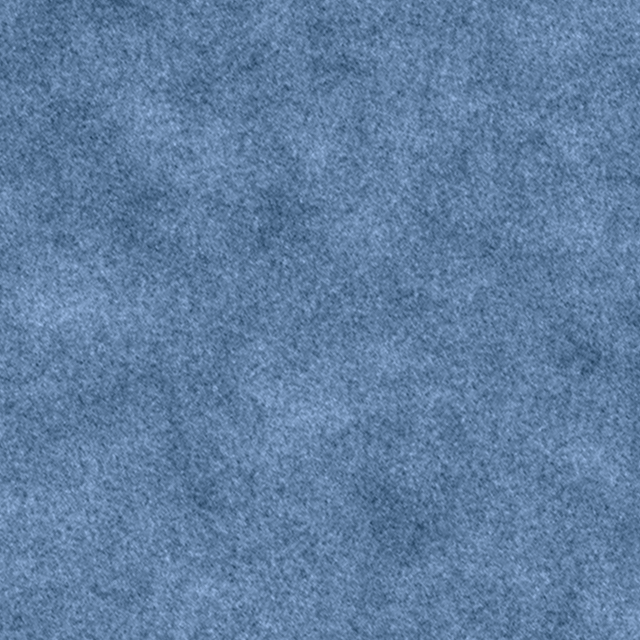
Reproduce this texture procedurally as a WebGL 1 fragment shader.

```glsl
precision highp float;
// Brushed denim-blue cloth: soft axis-aligned mottling under a fine diagonal grain.

uniform vec2 u_resolution;

const vec3 DEEP_BLUE = vec3(0.27, 0.39, 0.52);
const vec3 PALE_BLUE = vec3(0.48, 0.60, 0.75);

const float BASE_TONE = 0.475;
const float MOTTLE_STRENGTH = 0.80;
const float GRAIN_STRENGTH = 1.22;
const float FLECK_STRENGTH = 0.07;
const float FRAY = 0.003;                    // raggedness of the patch edges
const float GRAIN_TILT = 0.85;               // radians
const vec2 GRAIN_CELLS = vec2(190.0, 360.0); // along and across a fibre
const float FLECK_CELLS = 120.0;

// Random point (xy) and tone (z) of a cell.
vec3 hash3(vec2 cell) {
  vec3 p = fract(cell.xyx * vec3(0.1031, 0.1030, 0.0973));
  p += dot(p, p.yxz + 33.33);
  return fract((p.xxy + p.yzz) * p.zyx);
}

// Cellular noise: soft boxy spots of random tone, one per cell, around zero.
float spots(vec2 p, float seed) {
  vec2 cell = floor(p);
  vec2 local = p - cell;
  float sum = 0.0;
  for (int y = -1; y <= 1; y++) {
    for (int x = -1; x <= 1; x++) {
      vec2 offset = vec2(float(x), float(y));
      vec3 rnd = hash3(cell + offset + seed);
      vec2 d = offset + rnd.xy - local;
      vec2 fall = max(1.0 - d * d, 0.0);
      fall *= fall;
      sum += (2.0 * rnd.z - 1.0) * fall.x * fall.y;
    }
  }
  return sum;
}

vec2 rotate(vec2 p, float angle) {
  float c = cos(angle), s = sin(angle);
  return vec2(c * p.x + s * p.y, c * p.y - s * p.x);
}

// Broad clouds, horizontal drags, vertical drags and small smudges.
float mottle(vec2 p) {
  return 0.12 * spots(p * vec2(4.0, 5.0), 17.0)
       + 0.16 * spots(p * vec2(7.0, 14.0), 53.0)
       + 0.16 * spots(p * vec2(17.0, 9.0), 91.0)
       + 0.16 * spots(p * vec2(15.0, 36.0), 137.0)
       + 0.13 * spots(p * vec2(48.0, 24.0), 211.0);
}

// Short fibres crossing on two diagonals, one of them stronger.
float grain(vec2 p) {
  return 0.36 * spots(rotate(p, -GRAIN_TILT) * GRAIN_CELLS, 307.0)
       + 0.24 * spots(rotate(p, GRAIN_TILT) * GRAIN_CELLS, 701.0);
}

void main() {
  vec2 uv = gl_FragCoord.xy / u_resolution.y;

  float fleckA = spots(uv * FLECK_CELLS, 401.0);
  float fleckB = spots(uv * FLECK_CELLS, 863.0);
  vec2 frayed = uv + FRAY * vec2(fleckA, fleckB);

  float tone = BASE_TONE
             + MOTTLE_STRENGTH * mottle(frayed)
             + GRAIN_STRENGTH * grain(uv)
             + FLECK_STRENGTH * fleckA;

  gl_FragColor = vec4(mix(DEEP_BLUE, PALE_BLUE, tone), 1.0);
}
```
